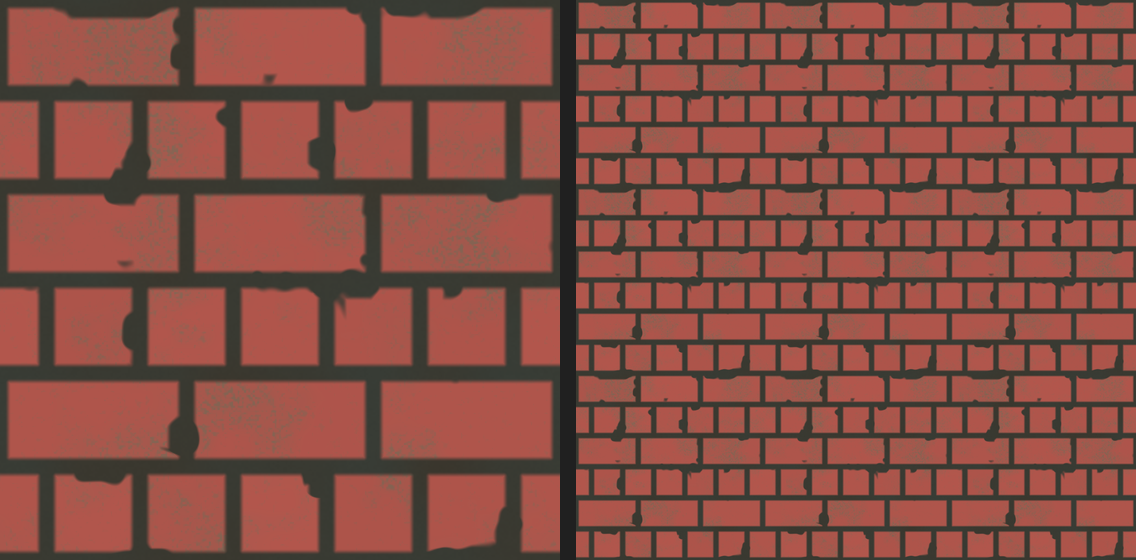
Left, the tile; right, the same tile 3 across and 3 down.
Give the GLSL for this pattern, as a WebGL 2 fragment shader.

```glsl
#version 300 es
precision highp float;

#define ROWS 6.0
#define LONG_BRICKS 3.0
#define SHORT_BRICKS 6.0
#define JOINT_HALF 0.0145
#define CORNER 0.003
#define EDGE_SOFT 0.0055
#define CHIP_DEPTH 0.018
#define CHIP_CELLS 12.0
#define STAIN_CELLS 9.0
#define GRAIN_CELLS 256.0
#define GRAIN_AMOUNT 0.55
#define SEED 3.7

uniform vec2 u_resolution;
out vec4 fragColor;

const vec3 BRICK_RED = vec3(0.715, 0.325, 0.290);
const vec3 BRICK_DUST = vec3(0.500, 0.400, 0.330);
const vec3 MORTAR_GREEN = vec3(0.218, 0.238, 0.212);
const vec3 MORTAR_BROWN = vec3(0.228, 0.212, 0.175);

float hash(vec2 p) {
    return fract(sin(dot(p + SEED, vec2(127.1, 311.7))) * 43758.5453);
}

// Value noise that wraps after a whole number of cells
float tileNoise(vec2 uv, float cells, float shift) {
    vec2 p = uv * cells + shift;
    vec2 cell = floor(p);
    vec2 f = fract(p);
    f = f * f * (3.0 - 2.0 * f);
    vec2 a = mod(cell, cells);
    vec2 b = mod(cell + 1.0, cells);
    return mix(mix(hash(a), hash(vec2(b.x, a.y)), f.x),
               mix(hash(vec2(a.x, b.y)), hash(b), f.x), f.y);
}

float roundedBox(vec2 p, vec2 halfSize, float radius) {
    vec2 q = abs(p) - halfSize + radius;
    return min(max(q.x, q.y), 0.0) + length(max(q, 0.0)) - radius;
}

void main() {
    vec2 uv = gl_FragCoord.xy / u_resolution;

    // Rows alternate between short and long bricks
    float row = floor(uv.y * ROWS);
    float isLong = mod(row, 2.0);
    float count = mix(SHORT_BRICKS, LONG_BRICKS, isLong);
    vec2 grid = vec2(uv.x * count + 0.5 * (1.0 - isLong), uv.y * ROWS);
    vec2 brickSize = 1.0 / vec2(count, ROWS);
    vec2 local = (fract(grid) - 0.5) * brickSize;
    vec2 brickId = vec2(mod(floor(grid.x), count), row);

    // Mortar bulges into chipped edges
    float wear = 0.82 * tileNoise(uv, CHIP_CELLS, 0.3)
               + 0.18 * tileNoise(uv, CHIP_CELLS * 3.0, 0.6);
    float chip = CHIP_DEPTH * smoothstep(0.68, 0.83, wear);
    float dist = roundedBox(local, 0.5 * brickSize - JOINT_HALF, CORNER + chip) + chip;
    float brickMask = 1.0 - smoothstep(-EDGE_SOFT, EDGE_SOFT, dist);

    // Fine dust gathers in soft stains
    float stain = 0.65 * tileNoise(uv, STAIN_CELLS, 0.5)
                + 0.35 * tileNoise(uv, STAIN_CELLS * 3.0, 0.2);
    float grain = 0.6 * tileNoise(uv, GRAIN_CELLS, 0.0)
                + 0.4 * tileNoise(uv, GRAIN_CELLS * 0.5, 0.4);
    float patchiness = smoothstep(0.35, 0.85, stain);
    float speck = smoothstep(0.62 - 0.3 * patchiness, 0.95, grain);
    float dust = 0.12 + 0.22 * patchiness + GRAIN_AMOUNT * speck * (0.4 + patchiness);

    vec3 brick = mix(BRICK_RED, BRICK_DUST, clamp(dust, 0.0, 0.9));
    brick *= 0.985 + 0.03 * hash(brickId + 17.0);

    // Mortar drifts between two dark tones
    vec3 mortar = mix(MORTAR_GREEN, MORTAR_BROWN, tileNoise(uv, 8.0, 0.7));
    mortar *= 0.98 + 0.04 * grain;

    fragColor = vec4(mix(mortar, brick, brickMask), 1.0);
}
```
